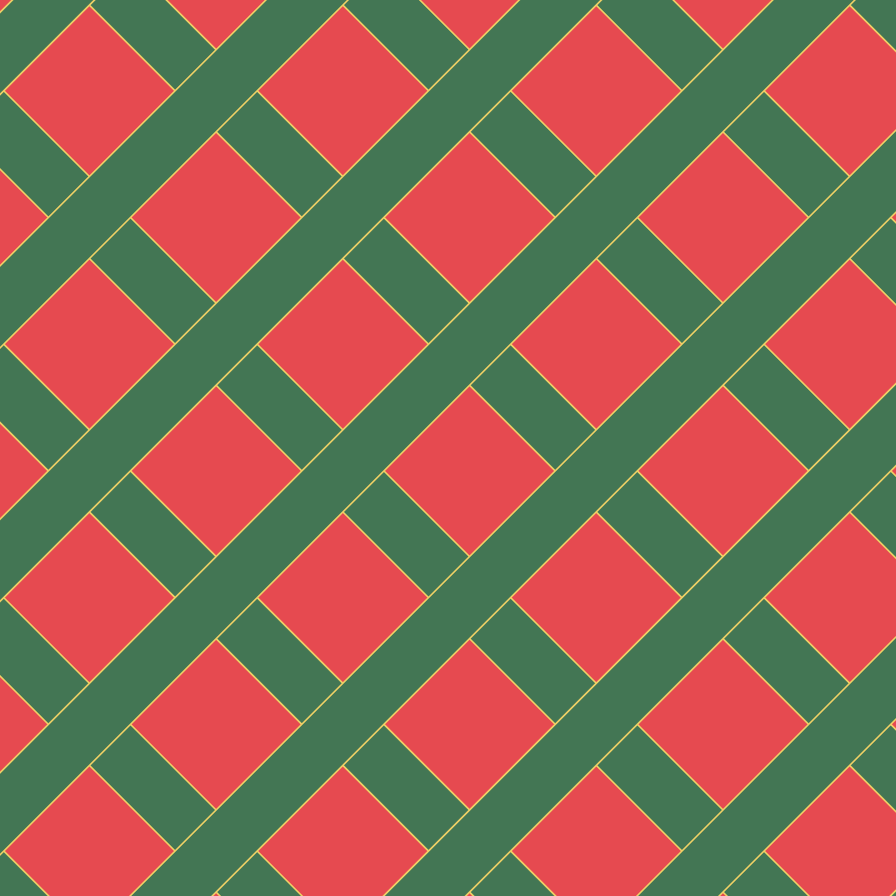
Give the GLSL for this pattern, as a WebGL 1 fragment shader.

```glsl
precision highp float;

uniform vec2 u_resolution;

const vec3 RED = vec3(0.902, 0.290, 0.314);
const vec3 GREEN = vec3(0.263, 0.463, 0.329);
const vec3 GOLD = vec3(0.94, 0.82, 0.40);

const float PERIOD = 0.2;        // spacing between parallel bands
const float BAND_WIDTH = 0.0648;
const float LINE_WIDTH = 0.0018;
const vec2 TILE_CENTER = vec2(0.0998, 0.8987);

// Signed distance to the nearest band, positive inside it
float bandDistance(float across, float period, float width) {
  float fromGap = abs(fract(across / period + 0.5) - 0.5) * period;
  return fromGap - 0.5 * (period - width);
}

// Fraction of a pixel covered by the positive side of an edge
float coverage(float dist, float pixel) {
  return clamp(dist / pixel + 0.5, 0.0, 1.0);
}

// Lay an outlined band over the colour below
vec3 paintBand(vec3 below, vec3 fill, vec3 outline, float dist, float lineWidth, float pixel) {
  vec3 color = mix(below, outline, coverage(dist + 0.5 * lineWidth, pixel));
  return mix(color, fill, coverage(dist - 0.5 * lineWidth, pixel));
}

void main() {
  float pixel = 1.0 / min(u_resolution.x, u_resolution.y);
  vec2 p = gl_FragCoord.xy * pixel - TILE_CENTER;

  // Distances across the two diagonal directions
  float acrossFalling = (p.x + p.y) * sqrt(0.5);
  float acrossRising = (p.x - p.y) * sqrt(0.5);

  // Rising bands pass over the falling ones
  float falling = bandDistance(acrossFalling, PERIOD, BAND_WIDTH);
  float rising = bandDistance(acrossRising, PERIOD, BAND_WIDTH);
  vec3 color = paintBand(RED, GREEN, GOLD, falling, LINE_WIDTH, pixel);
  color = paintBand(color, GREEN, GOLD, rising, LINE_WIDTH, pixel);

  gl_FragColor = vec4(color, 1.0);
}
```
